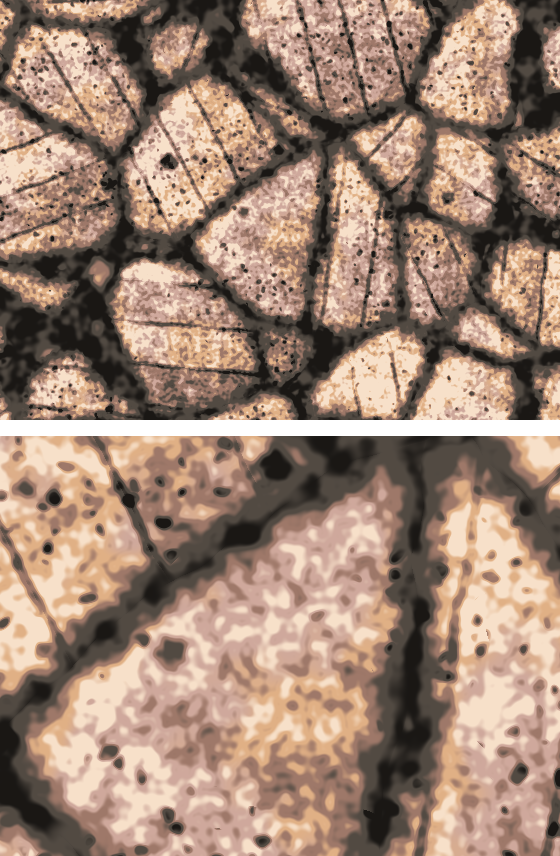
Top: the whole. Bottom: its middle third, enlarged.
Reproduce this texture procedurally as a WebGL 2 fragment shader.

```glsl
#version 300 es
precision highp float;
// Thin section of pitted, cleaved mineral grains separated by dark pores.
uniform vec2 u_resolution;
out vec4 fragColor;

const float GRAIN_SCALE = 3.9;
const vec3 PORE = vec3(0.10, 0.09, 0.08);
const vec3 UMBER = vec3(0.32, 0.29, 0.26);
const vec3 BROWN = vec3(0.62, 0.47, 0.41);
const vec3 PINK = vec3(0.81, 0.66, 0.61);
const vec3 TAN = vec3(0.88, 0.69, 0.52);
const vec3 CREAM = vec3(0.97, 0.88, 0.79);

vec2 hash2(vec2 p) {
  vec3 q = fract(p.xyx * vec3(0.1031, 0.1030, 0.0973));
  q += dot(q, q.yzx + 33.33);
  return fract((q.xx + q.yz) * q.zy);
}

float cornerRamp(vec2 corner, vec2 offset) {
  float angle = 6.2832 * hash2(corner).x;
  return dot(vec2(cos(angle), sin(angle)), offset);
}

float gradientNoise(vec2 p) {
  vec2 i = floor(p), f = fract(p);
  vec2 u = f * f * f * (f * (f * 6.0 - 15.0) + 10.0);
  vec2 e = vec2(1.0, 0.0);
  return mix(mix(cornerRamp(i, f), cornerRamp(i + e, f - e), u.x),
             mix(cornerRamp(i + e.yx, f - e.yx), cornerRamp(i + 1.0, f - 1.0), u.x), u.y);
}

vec2 noise2(vec2 p) {
  return vec2(gradientNoise(p), gradientNoise(p + vec2(37.2, 91.7)));
}

// Site position in xy, size weight in z.
vec3 grainSite(vec2 cell) {
  float size = hash2(cell + 71.0).x;
  return vec3(cell + 0.04 + 0.92 * hash2(cell + 13.0), 0.85 * size * size);
}

// Weighted cells: xy = winning cell, z = distance to its rounded border.
vec3 grainField(vec2 p) {
  vec2 base = floor(p), winner = base;
  float best = 1e3;
  for (int k = 0; k < 25; k++) {
    vec2 cell = base + vec2(k % 5 - 2, k / 5 - 2);
    vec3 s = grainSite(cell);
    float power = dot(p - s.xy, p - s.xy) - s.z;
    if (power < best) { best = power; winner = cell; }
  }
  vec2 center = grainSite(winner).xy;
  float sum = 1e-9;
  for (int k = 0; k < 25; k++) {
    vec3 s = grainSite(base + vec2(k % 5 - 2, k / 5 - 2));
    float gap = length(s.xy - center);
    if (gap > 1e-4) {
      float power = dot(p - s.xy, p - s.xy) - s.z;
      sum += exp(-24.0 * (power - best) / (2.0 * gap));
    }
  }
  return vec3(winner, -log(sum) / 24.0);
}

// Scattered soft pits of varied size and depth.
float pits(vec2 p, float chance, float radius, float softness) {
  float depth = 0.0;
  for (int k = 0; k < 9; k++) {
    vec2 cell = floor(p) + vec2(k % 3 - 1, k / 3 - 1);
    vec2 kind = hash2(cell + 5.0);
    float r = radius * (0.5 + kind.y);
    float d = length(p - cell - hash2(cell + 47.0));
    float pit = 1.0 - smoothstep(r - softness, r + softness, d);
    depth = max(depth, pit * step(kind.x, chance) * (0.4 + 0.6 * fract(kind.y * 7.0)));
  }
  return depth;
}

// x = dark cleavage crack, y = tone step between neighbouring blades.
vec2 cleavage(vec2 q, float angle, float seed, float blur) {
  float across = dot(q, vec2(cos(angle), sin(angle))) * 2.6 + seed * 9.0;
  float d = 0.5 - abs(fract(across) - 0.5);
  float crack = 1.0 - smoothstep(0.015, 0.06 + blur, d);
  return vec2(crack, hash2(vec2(floor(across), floor(seed * 50.0))).x - 0.5);
}

vec3 mineralRamp(float t, float warmth) {
  vec3 c = mix(PORE, UMBER, smoothstep(0.10, 0.26, t));
  c = mix(c, BROWN, smoothstep(0.34, 0.52, t));
  c = mix(c, mix(PINK, TAN, warmth), smoothstep(0.56, 0.68, t));
  return mix(c, CREAM, smoothstep(0.72, 0.86, t));
}

void main() {
  vec2 p = gl_FragCoord.xy / u_resolution.y;
  float px = 1.0 / u_resolution.y;

  // Grain outlines with rough borders and uneven gaps
  vec2 q = p + 0.016 * noise2(p * 6.0) + 0.010 * noise2(p * 22.0);
  vec3 grain = grainField(q * GRAIN_SCALE);
  vec2 local = p * GRAIN_SCALE - grainSite(grain.xy).xy;
  vec2 kind = hash2(grain.xy + 29.0);
  float gap = 0.012 + 0.15 * smoothstep(-0.02, 0.45, gradientNoise(p * 2.7 + 4.0));
  float rim = grain.z - gap + 0.05 * gradientNoise(p * 38.0) + 0.03 * gradientNoise(p * 80.0);
  float inside = smoothstep(-0.03, 0.125, rim);

  // Mottled surface, lit from the upper left
  float mottle = 0.20 * gradientNoise(p * 9.0) + 0.22 * gradientNoise(p * 24.0)
               + 0.26 * gradientNoise(p * 52.0) + 0.26 * gradientNoise(p * 105.0);
  float light = dot(local, vec2(-0.7, 0.7)) * 0.20;
  float body = 0.725 + mottle + light + 0.14 * (kind.x - 0.5);

  // Cleavage cracks and blades in part of the grains
  vec2 blades = cleavage(local + 0.02 * noise2(p * 20.0), 6.2832 * kind.y, kind.x, 3.0 * GRAIN_SCALE * px);
  float cleaved = step(0.45, fract(kind.x * 7.0 + kind.y));
  float crackFade = smoothstep(-0.5, 0.1, gradientNoise(p * 8.0));
  body += cleaved * (0.20 * blades.y - 0.38 * blades.x * crackFade);

  // Fine clustered pits and a few large ones
  float cluster = 0.22 + 0.75 * gradientNoise(p * 4.0 + 20.0);
  vec2 ragged = p + 0.006 * noise2(p * 60.0);
  body -= 0.55 * pits(ragged * 58.0, cluster, 0.24, 0.16);
  body -= 0.65 * pits(ragged * 8.0, 0.10, 0.11, 0.06);

  // Dim slivers inside the pores
  float deep = 1.0 - smoothstep(-0.08, -0.02, rim);
  float sliver = smoothstep(0.22, 0.55, gradientNoise(p * vec2(15.0, 10.0) + 60.0));
  float pore = 0.13 + 0.26 * gradientNoise(p * 15.0) + 0.16 * gradientNoise(p * 45.0) + 0.45 * deep * sliver;

  float tone = mix(max(pore, 0.0), body, inside);
  float edgeGlow = 1.0 - smoothstep(0.05, 0.22, rim);
  float hue = gradientNoise(p * 5.0 + 9.0) + 0.3 * gradientNoise(p * 30.0) + 0.25 * edgeGlow + 0.3 * (kind.y - 0.5);
  fragColor = vec4(mineralRamp(tone, smoothstep(-0.10, 0.20, hue)), 1.0);
}
```
